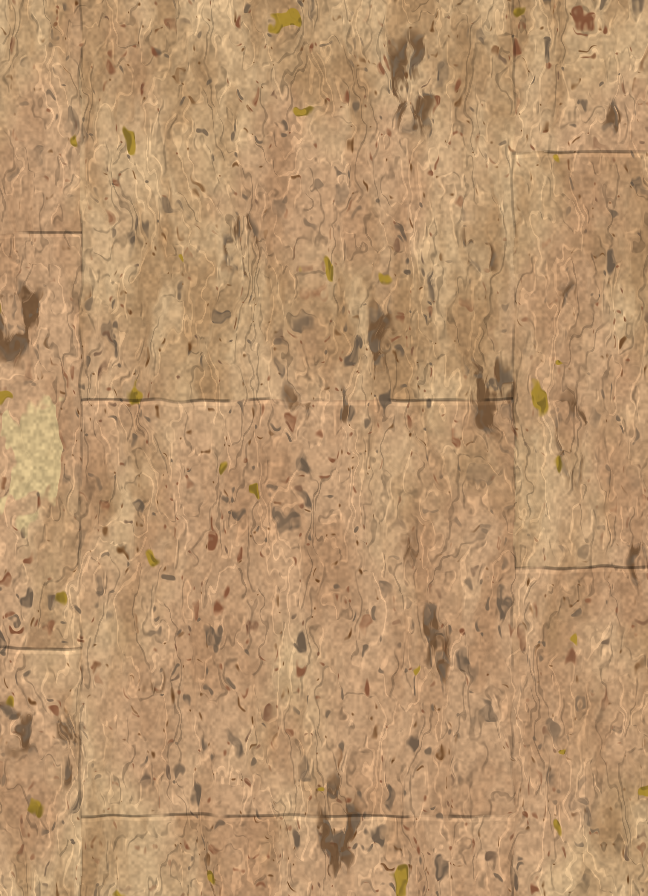
A Shadertoy shader for this texture:

```glsl
// Cork veneer sheets with upright grain, torn flakes, bark flecks and thin seams.

const vec3 CORK_DEEP  = vec3(0.655, 0.515, 0.365);
const vec3 CORK_PALE  = vec3(0.805, 0.675, 0.510);
const vec3 CORK_PINK  = vec3(0.735, 0.560, 0.430);
const vec3 BARK_BROWN = vec3(0.390, 0.250, 0.130);
const vec3 BARK_RED   = vec3(0.500, 0.310, 0.210);
const vec3 BARK_GREY  = vec3(0.400, 0.335, 0.270);
const vec3 OLIVE      = vec3(0.540, 0.440, 0.140);
const vec3 CREAM      = vec3(0.900, 0.800, 0.580);
const float SHEET_WIDTH = 0.483;
const float SHEET_HEIGHT = 0.4635;

float hash(vec2 p) {
    vec3 q = fract(p.xyx * 0.1031);
    q += dot(q, q.yzx + 33.33);
    return fract((q.x + q.y) * q.z);
}

float noise(vec2 p) {
    vec2 i = floor(p), f = fract(p);
    f = f * f * (3.0 - 2.0 * f);
    float low = mix(hash(i), hash(i + vec2(1, 0)), f.x);
    float high = mix(hash(i + vec2(0, 1)), hash(i + vec2(1, 1)), f.x);
    return mix(low, high, f.y);
}

float fbm(vec2 p) {
    float sum = 0.0, gain = 0.53;
    for (int i = 0; i < 4; i++) {
        sum += gain * noise(p);
        p = p * 2.03 + 17.3;
        gain *= 0.5;
    }
    return sum;
}

// Bends straight shapes into ragged, mostly upright ones.
vec2 ragged(vec2 p) {
    vec2 wide = vec2(fbm(p * vec2(16, 7)), fbm(p * vec2(14, 8) + 40.0)) - 0.5;
    vec2 fine = vec2(noise(p * vec2(150, 70) + 9.0), noise(p * vec2(110, 90) + 70.0)) - 0.5;
    return p + wide * vec2(0.06, 0.04) + fine * vec2(0.009, 0.014);
}

// Scattered elongated spots: x is coverage, y a random value per spot.
vec2 flecks(vec2 p, vec2 cell, vec2 sizeRange, float density, float softness, float seed) {
    vec2 home = floor(p / cell), best = vec2(0.0);
    for (int y = -1; y <= 1; y++)
    for (int x = -1; x <= 1; x++) {
        vec2 id = home + vec2(x, y) + seed;
        vec2 jitter = vec2(hash(id + 3.7), hash(id + 51.3));
        vec2 offset = p - (id - seed + jitter) * cell;
        offset.x += offset.y * (hash(id + 23.1) - 0.3) * 0.5;
        float pick = hash(id + 91.9);
        float size = mix(sizeRange.x, sizeRange.y, pick * pick);
        vec2 radius = cell * size * vec2(0.7 + 0.5 * jitter.y, 0.6 + 0.7 * jitter.x);
        float depth = (1.0 - length(offset / radius)) * radius.x;
        float cover = smoothstep(-softness, softness, depth) * step(hash(id + 7.1), density);
        if (cover > best.x) best = vec2(cover, pick);
    }
    return best;
}

// Stepped height of overlapping torn flakes.
float flakeHeight(vec2 p) {
    float h = fbm(p * vec2(27, 9) + 5.0) * 7.0;
    return floor(h) + smoothstep(0.42, 0.58, fract(h)) + 0.9 * fbm(p * vec2(150, 95));
}

float thinLine(float dist, float halfWidth) {
    return 1.0 - smoothstep(halfWidth * 0.4, halfWidth * 1.6, abs(dist));
}

vec3 barkColor(float pick) {
    vec3 warm = mix(BARK_BROWN, BARK_RED, smoothstep(0.25, 0.4, pick));
    return mix(warm, BARK_GREY, smoothstep(0.6, 0.75, pick));
}

void mainImage(out vec4 fragColor, in vec2 fragCoord) {
    vec2 p = fragCoord / iResolution.y;
    vec2 q = ragged(p);

    // Sheets in staggered columns
    vec2 edge = p + 0.005 * (vec2(noise(p.yx * 35.0), noise(p * 40.0 + 8.0)) - 0.5);
    float column = floor((edge.x - 0.09) / SHEET_WIDTH);
    float rise = edge.y - 0.09 + 0.187 * column;
    vec2 sheet = vec2(column, floor(rise / SHEET_HEIGHT));
    float acrossY = rise - SHEET_HEIGHT * floor(rise / SHEET_HEIGHT + 0.5);
    float acrossX = edge.x - 0.09 - SHEET_WIDTH * floor((edge.x - 0.09) / SHEET_WIDTH + 0.5);

    // Cork ground with soft upright grain
    float tone = fbm(q * vec2(38, 11) + sheet * 6.0);
    vec3 color = mix(CORK_DEEP, CORK_PALE, smoothstep(0.18, 0.78, tone));
    float pink = smoothstep(0.4, 0.7, fbm(p * vec2(9, 5) + 30.0) + 0.25 * (hash(sheet + 12.0) - 0.5));
    color = mix(color, CORK_PINK, 0.5 * pink);

    // Light from the upper left over torn edges and fine grit
    float relief = flakeHeight(q) - flakeHeight(q + vec2(-0.0022, 0.0022));
    color *= 1.0 + clamp(relief * 0.17, -0.22, 0.13);
    float grit = noise(p * vec2(310, 270)) + 0.6 * noise(p * vec2(170, 120) + 60.0) - 0.8;
    color *= 1.0 + 0.17 * grit;

    // Pits, bark flecks and long broken streaks
    float worn = smoothstep(0.3, 0.62, fbm(p * vec2(13, 7) + 80.0));
    vec2 pit = flecks(q, vec2(0.013, 0.019), vec2(0.09, 0.24), 0.42, 0.0012, 11.0);
    color = mix(color, barkColor(pit.y), pit.x * mix(0.3, 0.75, worn));
    vec2 chip = flecks(q, vec2(0.030, 0.052), vec2(0.08, 0.27), 0.55, 0.0015, 37.0);
    float mottled = smoothstep(0.2, 0.6, noise(q * vec2(190, 120)));
    color = mix(color, barkColor(chip.y), chip.x * worn * mix(0.45, 0.9, mottled));
    vec2 streak = flecks(q, vec2(0.085, 0.19), vec2(0.10, 0.32), 0.5, 0.005, 63.0);
    float broken = smoothstep(0.42, 0.62, fbm(q * vec2(100, 32) + 20.0));
    color = mix(color, mix(BARK_GREY, BARK_BROWN, mottled * 0.6), streak.x * broken * 0.82);

    // Olive inlays and one torn cream patch
    vec2 inlay = flecks(q, vec2(0.09, 0.11), vec2(0.05, 0.15), 0.32, 0.0015, 89.0);
    color = mix(color, OLIVE * (0.85 + 0.35 * mottled), inlay.x * 0.85);
    float tear = 1.0 - length((q - vec2(0.035, 0.50)) / vec2(0.022, 0.085));
    float cream = smoothstep(0.0, 0.12, tear + 0.9 * (noise(q * vec2(90, 45)) - 0.55));
    color = mix(color, CREAM * (0.92 + 0.2 * grit), cream * 0.8);

    // Seams: a dark joint with a lit lip
    float gap = smoothstep(0.25, 0.6, noise(p * 45.0 + 15.0));
    color *= 1.0 - 0.32 * gap * thinLine(acrossY, 0.0016);
    color *= 1.0 + 0.10 * thinLine(acrossY + 0.004, 0.002);
    color *= 1.0 - 0.22 * gap * thinLine(acrossX, 0.0014);

    fragColor = vec4(clamp(color, 0.0, 1.0), 1.0);
}
```
